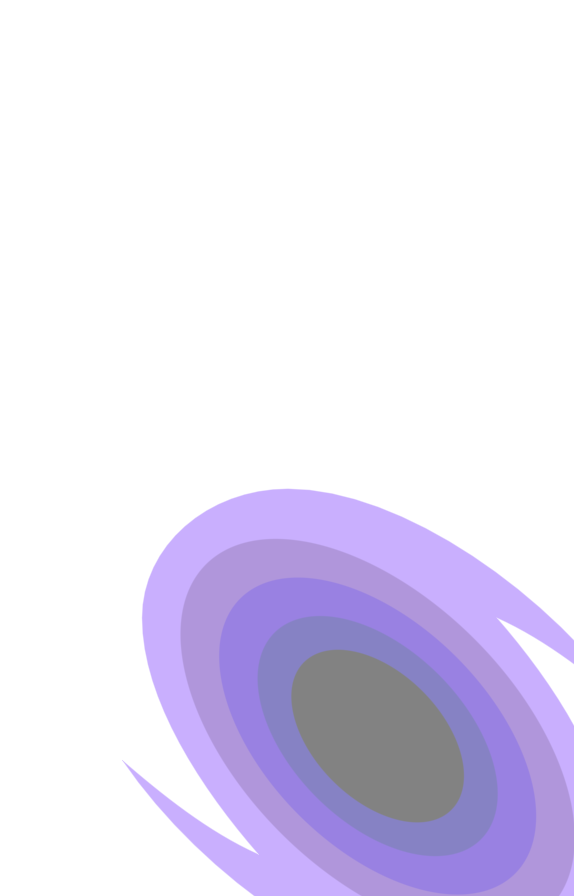
Reproduce this background procedurally as a Shadertoy shader.

```glsl
const int RINGS = 4;
const int STEPS = 16;
const vec2 CENTRE = vec2(0.4215, 0.1785); // in canvas heights
const vec3 PAPER = vec3(1.0);
const vec3 LILAC = vec3(0.787, 0.686, 0.995);

// Approximate signed distance to an axis-aligned ellipse
float ellipse(vec2 p, vec2 radii) {
    float k = length(p / radii);
    return k * (k - 1.0) / max(length(p / (radii * radii)), 1e-4);
}

vec2 cubic(vec2 a, vec2 b, vec2 c, vec2 d, float t) {
    float s = 1.0 - t;
    return s * s * s * a + 3.0 * s * t * (s * b + t * c) + t * t * t * d;
}

// Adds one edge: x keeps the nearest squared distance, y the inside sign
vec2 addEdge(vec2 field, vec2 p, vec2 a, vec2 b) {
    vec2 e = b - a, w = p - a;
    vec2 nearest = w - e * clamp(dot(w, e) / dot(e, e), 0.0, 1.0);
    bool spans = (a.y > p.y) != (b.y > p.y);
    if (spans && w.x < e.x * w.y / e.y) field.y = -field.y;
    return vec2(min(field.x, dot(nearest, nearest)), field.y);
}

vec2 addCurve(vec2 field, vec2 p, vec2 a, vec2 b, vec2 c, vec2 d) {
    vec2 last = a;
    for (int i = 1; i <= STEPS; i++) {
        vec2 next = cubic(a, b, c, d, float(i) / float(STEPS));
        field = addEdge(field, p, last, next);
        last = next;
    }
    return field;
}

// Two-armed swirl: half an outline, repeated by a half turn
float swirl(vec2 p) {
    vec2 notch = vec2(-0.133, -0.132);
    vec2 left = vec2(-0.263, 0.132);
    vec2 top = vec2(-0.100, 0.276);
    vec2 tip = vec2(0.285, 0.027);
    vec2 field = vec2(1e3, 1.0);
    for (int i = 0; i < 2; i++) {
        float s = 1.0 - 2.0 * float(i);
        field = addCurve(field, p, s * notch, s * vec2(-0.195, -0.061),
                         s * vec2(-0.263, 0.040), s * left);
        field = addCurve(field, p, s * left, s * vec2(-0.263, 0.212),
                         s * vec2(-0.190, 0.276), s * top);
        field = addCurve(field, p, s * top, s * vec2(0.026, 0.276),
                         s * vec2(0.195, 0.159), s * tip);
        field = addCurve(field, p, s * tip, s * vec2(0.241, 0.065),
                         s * vec2(0.189, 0.107), -s * notch);
    }
    return field.y * sqrt(field.x);
}

vec3 paint(vec3 base, vec3 ink, float dist, float blur) {
    return mix(ink, base, smoothstep(-blur, blur, dist));
}

void mainImage(out vec4 fragColor, in vec2 fragCoord) {
    vec2 p = fragCoord / iResolution.y - CENTRE;
    float blur = 0.9 / iResolution.y;

    vec3 color = paint(PAPER, LILAC, swirl(p), blur);

    // Nested discs, long axis falling to the right, largest first
    vec2 radii[RINGS] = vec2[RINGS](vec2(0.271, 0.153), vec2(0.217, 0.1245),
                                    vec2(0.163, 0.0966), vec2(0.1164, 0.0708));
    vec3 inks[RINGS] = vec3[RINGS](vec3(0.69, 0.59, 0.86), vec3(0.60, 0.505, 0.885),
                                   vec3(0.525, 0.51, 0.77), vec3(0.51));
    vec2 q = vec2(p.x - p.y, p.x + p.y) * sqrt(0.5);
    for (int i = 0; i < RINGS; i++) {
        color = paint(color, inks[i], ellipse(q, radii[i]), blur);
    }

    fragColor = vec4(color, 1.0);
}
```
